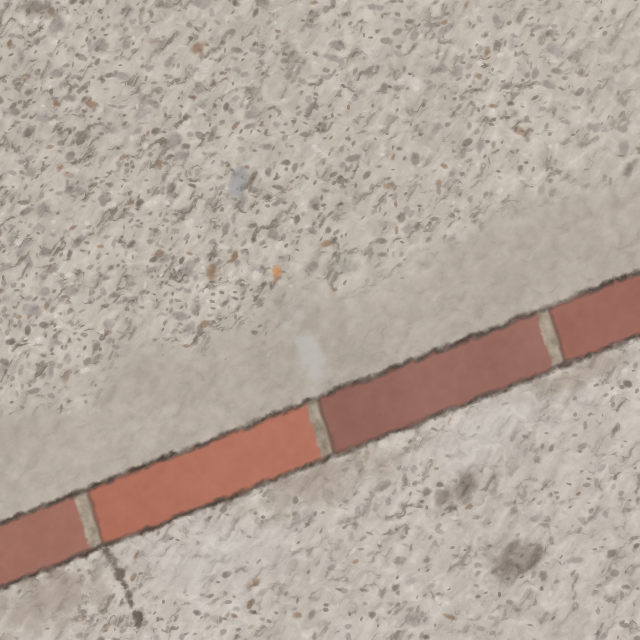
Give the GLSL for this texture, as a Shadertoy shader.

```glsl
const vec2 ROW_ORIGIN = vec2(0.0, 0.132);
const vec2 ROW_DIR = vec2(0.930, 0.367);
const float ROW_HALF = 0.0465;
const float BRICK_PITCH = 0.388;
const float FIRST_JOINT = 0.149;
const float JOINT_SKEW = 0.08;
const float JOINT_HALF = 0.0105;
const float SMOOTH_BAND = 0.195;
const float STREAK_TILT = 0.6;
const vec3 SLAB = vec3(0.745, 0.711, 0.670);
const vec3 TROWELLED = vec3(0.705, 0.667, 0.622);
const vec3 LOWER_SLAB = vec3(0.757, 0.722, 0.687);
const vec3 PALE = vec3(0.79, 0.772, 0.75);
const vec3 TAN = vec3(0.63, 0.58, 0.52);
const vec3 PIT = vec3(0.45, 0.405, 0.37);
const vec3 SHADOW = vec3(0.34, 0.295, 0.265);
const vec3 MORTAR = vec3(0.63, 0.58, 0.52);
const vec3 BRICKS[4] = vec3[4](vec3(0.61, 0.42, 0.37), vec3(0.695, 0.448, 0.375),
                               vec3(0.59, 0.415, 0.375), vec3(0.62, 0.42, 0.375));

vec3 hash3(vec2 p) {
    vec3 q = fract(p.xyx * vec3(0.1031, 0.1030, 0.0973));
    q += dot(q, q.yxz + 33.33);
    return fract((q.xxy + q.yzz) * q.zyx);
}

float noise(vec2 p) {
    vec2 i = floor(p), f = fract(p);
    f = f * f * (3.0 - 2.0 * f);
    return mix(mix(hash3(i).x, hash3(i + vec2(1, 0)).x, f.x),
               mix(hash3(i + vec2(0, 1)).x, hash3(i + vec2(1, 1)).x, f.x), f.y);
}

// Layered noise centred on zero
float fbm(vec2 p) {
    float sum = -0.47, amp = 0.5;
    for (int i = 0; i < 4; i++) {
        sum += amp * noise(p);
        p = mat2(1.6, 1.2, -1.2, 1.6) * p + 7.3;
        amp *= 0.5;
    }
    return sum;
}

vec2 turn(vec2 p, float a) {
    float c = cos(a), s = sin(a);
    return vec2(c * p.x + s * p.y, c * p.y - s * p.x);
}

// Soft ragged blotch with the given centre, radii and tilt
float blotch(vec2 p, vec2 centre, vec2 radii, float tilt) {
    float d = length(turn(p - centre, tilt) / radii);
    return 1.0 - smoothstep(0.3, 1.3, d + 2.0 * fbm(p * 45.0));
}

// Jittered, ragged stones: colour in rgb, opacity in a
vec4 stones(vec2 p, float scale, float cover) {
    vec2 g = p * scale, cell = floor(g);
    float ragged = 1.9 * fbm(g * 1.7);
    vec4 result = vec4(0.0);
    for (int y = -1; y <= 1; y++)
    for (int x = -1; x <= 1; x++) {
        vec2 id = cell + vec2(x, y);
        vec3 place = hash3(id + scale), look = hash3(id + scale + 91.7);
        vec2 d = turn(g - id - 0.1 - 0.8 * place.xy, STREAK_TILT + 2.0 * (look.x - 0.5));
        float size = mix(0.28, 0.62, look.y * look.y);
        float dist = length(d / vec2(size, size * mix(0.4, 0.75, place.x))) + ragged;
        float a = (1.0 - smoothstep(0.4, 1.4, dist)) * smoothstep(0.0, 0.2, cover - place.z);
        vec3 tone = mix(PIT - 0.03, vec3(0.60, 0.575, 0.55), look.y);
        tone = mix(tone, vec3(0.54, 0.43, 0.34), step(0.93, look.z));
        tone = mix(tone, vec3(0.84, 0.815, 0.78), step(look.z, 0.14));
        if (a > result.a) result = vec4(tone, a);
    }
    return result;
}

void mainImage(out vec4 fragColor, in vec2 fragCoord) {
    vec2 uv = fragCoord / iResolution.xy, rel = uv - ROW_ORIGIN;
    float along = dot(rel, ROW_DIR), across = dot(rel, vec2(-ROW_DIR.y, ROW_DIR.x));
    float cloud = fbm(uv * 9.0), grain = fbm(uv * 75.0);
    vec2 flow = turn(uv, STREAK_TILT) * vec2(55.0, 100.0) + 3.0 * fbm(uv * 40.0);
    float streak = fbm(flow);
    float above = smoothstep(-0.01, 0.01, across);

    // Slabs on both sides of the row
    float rough = smoothstep(-0.03, 0.04, across - SMOOTH_BAND + 0.12 * cloud);
    float coarse = max(rough, 1.0 - above);
    vec3 col = mix(LOWER_SLAB, mix(TROWELLED, SLAB, rough), above);
    col += 0.07 * cloud + 0.08 * grain + mix(0.07, 0.19, coarse) * streak;

    // Worn patches below the row
    float white = max(blotch(uv, vec2(0.33, 0.13), vec2(0.11, 0.06), 0.35),
                      blotch(uv, vec2(0.77, 0.33), vec2(0.12, 0.04), 0.5));
    float brown = max(blotch(uv, vec2(0.51, 0.25), vec2(0.15, 0.035), 0.3),
                      blotch(uv, vec2(0.07, 0.065), vec2(0.12, 0.045), 0.4));
    brown = max(brown, blotch(uv, vec2(0.90, 0.415), vec2(0.09, 0.018), 0.38));
    col = mix(col, PALE + 0.15 * streak, 0.55 * white);
    col = mix(col, TAN + 0.15 * streak, 0.6 * brown);

    // Exposed aggregate and pits, densest at the left
    float cluster = blotch(uv, vec2(0.32, 0.55), vec2(0.11, 0.08), -0.4);
    float density = rough * (0.62 - 0.32 * uv.x + 0.6 * cloud) + 0.35 * cluster;
    float lowDensity = (0.36 + 0.6 * cloud) * (1.0 - 0.7 * max(white, brown));
    density = mix(lowDensity, max(density, 0.06), above);
    vec4 small = stones(uv, 80.0, density);
    vec4 large = stones(uv + 0.37, 45.0, density * 0.8);
    col = mix(col, small.rgb + 0.15 * grain, 0.62 * small.a);
    col = mix(col, large.rgb + 0.2 * grain, 0.7 * large.a);
    col = mix(col, PIT, smoothstep(0.08, 0.34, -streak) * clamp(1.3 * density, 0.0, 0.7));

    // Dark and tinted stones, then a chalky smear
    float dark = max(blotch(uv, vec2(0.80, 0.13), vec2(0.045, 0.03), 0.2),
                     blotch(uv, vec2(0.72, 0.235), vec2(0.05, 0.022), 0.5));
    dark = max(dark, blotch(uv, vec2(0.055, 0.985), vec2(0.035, 0.014), 0.0));
    col = mix(col, PIT + 0.3 * streak, 0.6 * dark);
    col = mix(col, vec3(0.55, 0.545, 0.50), 0.6 * blotch(uv, vec2(0.54, 0.583), vec2(0.028, 0.02), 0.0));
    col = mix(col, vec3(0.58, 0.585, 0.61), 0.6 * blotch(uv, vec2(0.373, 0.716), vec2(0.014, 0.02), 0.0));
    col = mix(col, vec3(0.76, 0.52, 0.32), 0.7 * blotch(uv, vec2(0.434, 0.576), vec2(0.013), 0.0));
    float smear = blotch(uv, vec2(0.485, 0.44), vec2(0.022, 0.07), 0.3);
    col = mix(col, vec3(0.76, 0.76, 0.745), 0.6 * smear);

    // Broken crack below the left joint
    vec2 start = vec2(0.163, 0.142), run = vec2(0.055, -0.112);
    float h = clamp(dot(uv - start, run) / dot(run, run), 0.0, 1.0);
    float crack = length(uv - start - run * h + 0.025 * vec2(fbm(uv * 25.0), grain));
    col = mix(col, SHADOW, 0.7 * (1.0 - smoothstep(0.001, 0.010, crack + 0.012 * streak)));

    // Bricks, mortar joints and dark gaps
    float k = (along - FIRST_JOINT - JOINT_SKEW * across) / BRICK_PITCH;
    float joint = (fract(k + 0.5) - 0.5) * BRICK_PITCH + 0.007 * grain;
    vec3 brick = BRICKS[clamp(int(floor(k)) + 1, 0, 3)];
    brick += 0.05 * cloud + 0.04 * grain + 0.03 * (fract(k) - 0.5);
    float seam = 1.0 - smoothstep(0.0, 0.006, abs(joint - JOINT_HALF - 0.001));
    vec3 row = mix(MORTAR + 0.3 * grain, brick, smoothstep(-0.003, 0.003, abs(joint) - JOINT_HALF));
    row = mix(row, SHADOW, 0.45 * seam);
    float edge = abs(across) + 0.010 * grain + 0.004 * streak;
    col = mix(col, row, 1.0 - smoothstep(ROW_HALF - 0.004, ROW_HALF + 0.002, edge));
    float gap = 1.0 - smoothstep(0.0, 0.008, abs(edge - ROW_HALF));
    col = mix(col, SHADOW + 0.2 * grain, gap * clamp(0.85 + 1.4 * streak, 0.2, 1.0));

    fragColor = vec4(clamp(col, 0.0, 1.0), 1.0);
}
```
